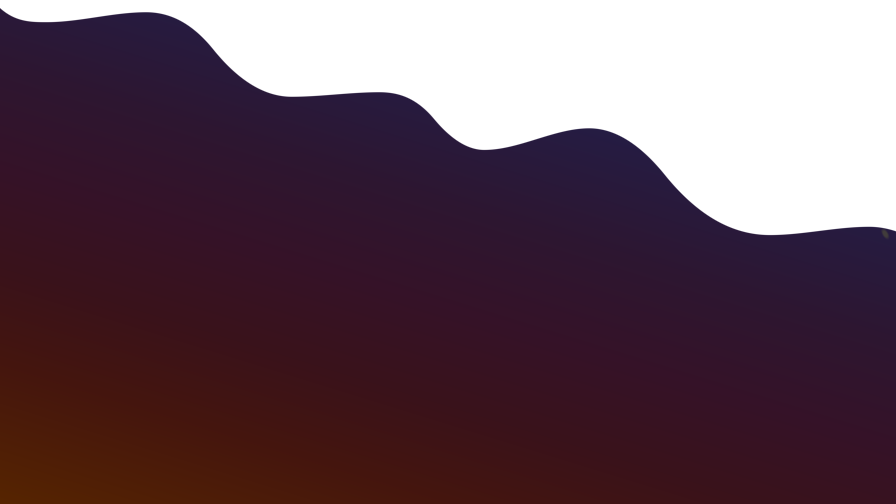
Reproduce this background procedurally as a Shadertoy shader.

```glsl
// A white sky above a wavy, descending hill shaded from indigo through plum to ember brown.
#define SKY vec3(1.0)
#define INDIGO vec3(0.143, 0.110, 0.265)
#define VIOLET vec3(0.176, 0.086, 0.190)
#define PLUM vec3(0.208, 0.071, 0.155)
#define WINE vec3(0.225, 0.070, 0.104)
#define RUST vec3(0.268, 0.083, 0.054)
#define EMBER vec3(0.338, 0.142, 0.0)
#define OLIVE vec3(0.30, 0.29, 0.22)
#define GRADIENT_TILT 0.55
#define EDGE_PIXELS 0.75

// Ridge knots: position, height and slope, all in fractions of the canvas.
const int KNOTS = 13;
const vec3 ridge[KNOTS] = vec3[KNOTS](
    vec3(0.0, 0.984, -1.6), vec3(0.052, 0.956, 0.0),
    vec3(0.163, 0.9757, 0.0), vec3(0.238, 0.902, -2.2),
    vec3(0.3255, 0.808, 0.0), vec3(0.4232, 0.817, 0.0),
    vec3(0.4844, 0.764, -2.13), vec3(0.5404, 0.7025, 0.0),
    vec3(0.6576, 0.7454, 0.0), vec3(0.742, 0.653, -2.2),
    vec3(0.8594, 0.5336, 0.0), vec3(0.970, 0.550, 0.0),
    vec3(1.0, 0.541, -0.6));

// Cubic Hermite curve through the knots.
float ridgeHeight(float x) {
    int i = 0;
    while (i < KNOTS - 2 && x > ridge[i + 1].x) i++;
    vec3 a = ridge[i], b = ridge[i + 1];
    float span = b.x - a.x;
    float t = clamp((x - a.x) / span, 0.0, 1.0);
    float blend = t * t * (3.0 - 2.0 * t);
    float bend = t * (1.0 - t) * (a.z * (1.0 - t) - b.z * t);
    return mix(a.y, b.y, blend) + span * bend;
}

float ramp(float from, float to, float x) {
    return clamp((x - from) / (to - from), 0.0, 1.0);
}

// Colour bands tilted along the fall of the hill.
vec3 hillColor(vec2 uv) {
    float depth = 1.0 - uv.y - GRADIENT_TILT * uv.x;
    vec3 color = mix(INDIGO, VIOLET, ramp(-0.12, 0.13, depth));
    color = mix(color, PLUM, ramp(0.13, 0.34, depth));
    color = mix(color, WINE, ramp(0.34, 0.53, depth));
    color = mix(color, RUST, ramp(0.53, 0.72, depth));
    return mix(color, EMBER, ramp(0.72, 1.0, depth));
}

// Small soft fleck just under the ridge at the right.
float fleckMask(vec2 uv) {
    vec2 q = (uv - vec2(0.988, 0.536)) * vec2(16.0 / 9.0, 1.0);
    q = vec2(q.x + 0.6 * q.y, q.y - 0.6 * q.x);
    return 1.0 - smoothstep(0.4, 1.2, length(q / vec2(0.007, 0.014)));
}

void mainImage(out vec4 fragColor, in vec2 fragCoord) {
    vec2 uv = fragCoord / iResolution.xy;
    float height = ridgeHeight(uv.x);

    // Pixel distance to the ridge, corrected for its steepness.
    float stepX = 0.001;
    float slope = (ridgeHeight(uv.x + stepX) - ridgeHeight(uv.x - stepX)) / (2.0 * stepX);
    slope *= iResolution.y / iResolution.x;
    float edge = (uv.y - height) * iResolution.y / sqrt(1.0 + slope * slope);

    vec3 hill = mix(hillColor(uv), OLIVE, 0.7 * fleckMask(uv));
    vec3 color = mix(hill, SKY, smoothstep(-EDGE_PIXELS, EDGE_PIXELS, edge));
    fragColor = vec4(color, 1.0);
}
```
